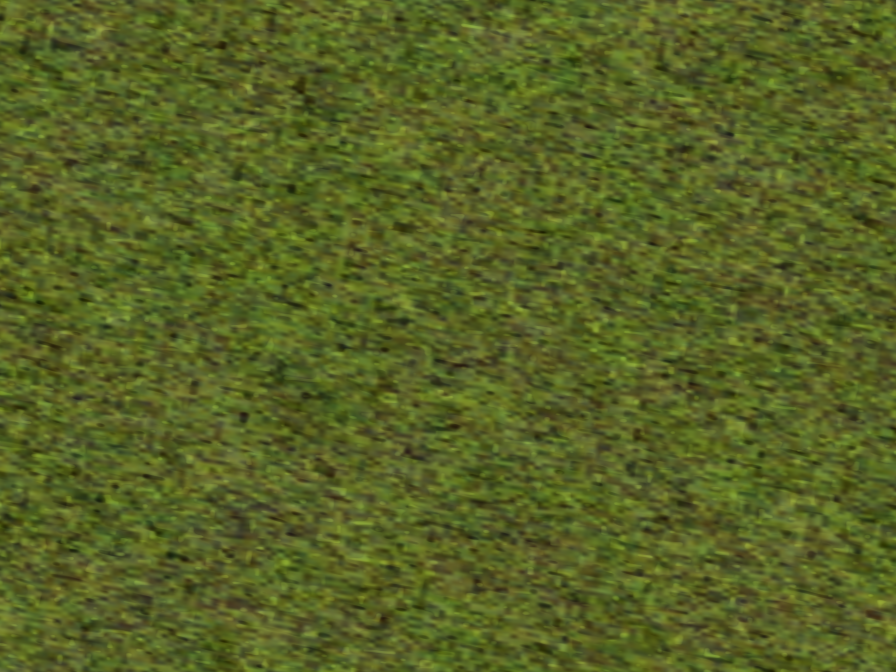
Reproduce this texture procedurally as a WebGL 1 fragment shader.

```glsl
precision highp float;
// Mossy grass turf: short blades lying along a gently falling diagonal.
// Stretched value noise at several sizes sets the light; fainter noise shifts
// the hue between fresh green, dry tan and cool shade, with gaps and glints.

uniform vec2 u_resolution;

#define BLADE_TILT 0.21
#define FINE_SCALE vec2(92.0, 172.0)
#define BLADE_SCALE vec2(42.0, 104.0)
#define TUFT_SCALE vec2(14.0, 32.0)
#define PATCH_SCALE vec2(5.0, 9.0)
#define CONTRAST 1.0
#define TURF_COLOR vec3(0.345, 0.388, 0.149)
#define LIGHT_TINT vec3(0.36, 0.46, 0.16)
#define DRY_SHIFT vec3(0.080, -0.035, 0.085)
#define COOL_SHIFT vec3(-0.055, 0.005, 0.090)
#define GAP_DEPTH 0.13
#define GLINT_GAIN 0.12

// Sine-free hash of a lattice point, 0 to 1.
float hash(vec2 cell) {
  vec3 h = fract(cell.xyx * 0.1031);
  h += dot(h, h.yzx + 33.33);
  return fract((h.x + h.y) * h.z);
}

// Smooth value noise, 0 to 1.
float valueNoise(vec2 p) {
  vec2 cell = floor(p);
  vec2 f = fract(p);
  f = f * f * (3.0 - 2.0 * f);
  float low = mix(hash(cell), hash(cell + vec2(1.0, 0.0)), f.x);
  float high = mix(hash(cell + vec2(0.0, 1.0)), hash(cell + 1.0), f.x);
  return mix(low, high, f.y);
}

// Noise stretched along blades that fall to the right by the given angle.
float streaks(vec2 p, vec2 scale, float angle, float seed) {
  float c = cos(angle);
  float s = sin(angle);
  vec2 along = vec2(c * p.x - s * p.y, s * p.x + c * p.y);
  return valueNoise(along * scale + seed * vec2(17.3, 31.7) + 60.0);
}

void main() {
  vec2 p = gl_FragCoord.xy / u_resolution.y;

  // A slight warp keeps the blades from lining up in rows.
  vec2 bend = vec2(valueNoise(p * 21.0 + 5.0), valueNoise(p * 18.0 + 47.0));
  vec2 q = p + 0.005 * (bend - 0.5);

  // Light, from fine fibres up to faint broad patches.
  float fine = streaks(q, FINE_SCALE, BLADE_TILT - 0.06, 1.0) - 0.5;
  float blade = streaks(q, BLADE_SCALE, BLADE_TILT + 0.03, 2.0) - 0.5;
  float tuft = streaks(q, TUFT_SCALE, BLADE_TILT + 0.1, 3.0) - 0.5;
  float broad = streaks(p, PATCH_SCALE, BLADE_TILT + 0.3, 4.0) - 0.5;
  float light = 0.52 * fine + 0.29 * blade + 0.13 * tuft + 0.07 * broad;

  // Hue: faint dry areas broken up by blades, and small cool flecks.
  float dryArea = streaks(q, PATCH_SCALE * 1.7, BLADE_TILT, 5.0) - 0.5;
  float dryBlade = streaks(q, BLADE_SCALE * 0.9, BLADE_TILT, 6.0) - 0.5;
  float dry = 0.4 * dryArea + 0.65 * dryBlade;
  float cool = 0.8 * (streaks(q, FINE_SCALE * 0.75, BLADE_TILT, 7.0) - 0.5)
             + 0.3 * (streaks(q, TUFT_SCALE, BLADE_TILT, 8.0) - 0.5);

  // Sparse dark gaps between blades and bright blade tips.
  float gap = smoothstep(0.68, 0.98, streaks(q, BLADE_SCALE * 1.15, BLADE_TILT, 9.0));
  float glint = smoothstep(0.72, 0.98, streaks(q, FINE_SCALE * 0.75, BLADE_TILT - 0.1, 10.0));

  vec3 color = TURF_COLOR + CONTRAST * light * LIGHT_TINT;
  color += dry * DRY_SHIFT + cool * COOL_SHIFT;
  color -= gap * GAP_DEPTH * vec3(0.85, 1.0, 0.4);
  color += glint * GLINT_GAIN * vec3(0.8, 1.0, 0.3);
  gl_FragColor = vec4(clamp(color, 0.0, 1.0), 1.0);
}
```
